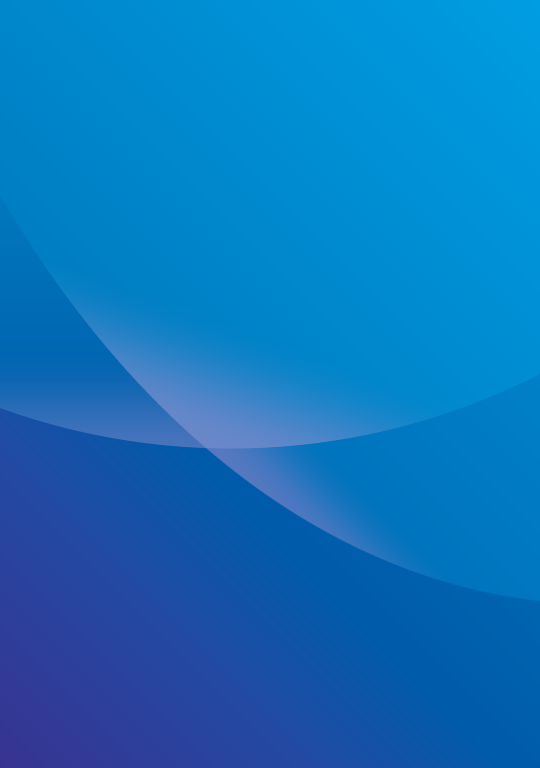
Write a WebGL 2 fragment shader that draws this background.

```glsl
#version 300 es
precision highp float;

uniform vec2 u_resolution;
out vec4 fragColor;

// Linear position of v between a and b, clamped to 0..1
float ramp(float a, float b, float v) {
    return clamp((v - a) / (b - a), 0.0, 1.0);
}

// Antialiased coverage of the inside of an ellipse; squash scales the y axis
float ellipseMask(vec2 p, vec2 center, float squash, float radius) {
    float d = length((p - center) * vec2(1.0, squash)) - radius;
    float pixel = 1.0 / u_resolution.y;
    return smoothstep(0.6 * pixel, -0.6 * pixel, d);
}

// Deep violet-to-blue base, running along the diagonal
vec3 deepLayer(float diagonal) {
    vec3 color = mix(vec3(0.22, 0.20, 0.57), vec3(0.135, 0.29, 0.64), ramp(0.0, 0.41, diagonal));
    color = mix(color, vec3(0.0, 0.355, 0.665), ramp(0.41, 0.66, diagonal));
    return mix(color, vec3(0.0, 0.395, 0.69), ramp(0.66, 0.92, diagonal));
}

// Left wedge, with a pale haze along its lower edge
vec3 leftLayer(vec2 p) {
    vec3 color = mix(vec3(0.0, 0.38, 0.69), vec3(0.0, 0.47, 0.74), ramp(0.48, 0.74, p.y));
    float haze = smoothstep(-0.02, 0.13, 0.525 - p.y);
    return mix(color, vec3(0.31, 0.46, 0.74), haze);
}

// Right wedge, hazy toward the crossing of the arcs
vec3 rightLayer(float diagonal) {
    vec3 color = mix(vec3(0.0, 0.45, 0.74), vec3(0.0, 0.50, 0.78), ramp(0.8, 1.2, diagonal));
    float haze = smoothstep(-0.01, 0.135, 0.831 - diagonal);
    return mix(color, vec3(0.33, 0.47, 0.755), haze);
}

// Bright sky field, with a lavender glow above the crossing
vec3 skyLayer(vec2 p, float diagonal) {
    vec3 color = mix(vec3(0.0, 0.495, 0.765), vec3(0.0, 0.615, 0.885), ramp(0.75, 1.7, diagonal));
    float glow = smoothstep(-0.015, 0.155, 0.679 - 0.366 * p.x - p.y);
    return mix(color, vec3(0.41, 0.53, 0.79), glow);
}

void main() {
    vec2 p = gl_FragCoord.xy / u_resolution.y;
    p.x *= 0.704 * u_resolution.y / u_resolution.x;
    float diagonal = p.x + p.y;

    // Two overlapping arcs split the canvas into four fields
    float shallowArc = ellipseMask(p, vec2(0.301, 1.301), 1.0, 0.885);
    float steepArc = ellipseMask(p, vec2(0.7784, 1.8029), 0.6557, 1.0422);

    vec3 below = mix(deepLayer(diagonal), rightLayer(diagonal), steepArc);
    vec3 above = mix(leftLayer(p), skyLayer(p, diagonal), steepArc);
    fragColor = vec4(mix(below, above, shallowArc), 1.0);
}
```
